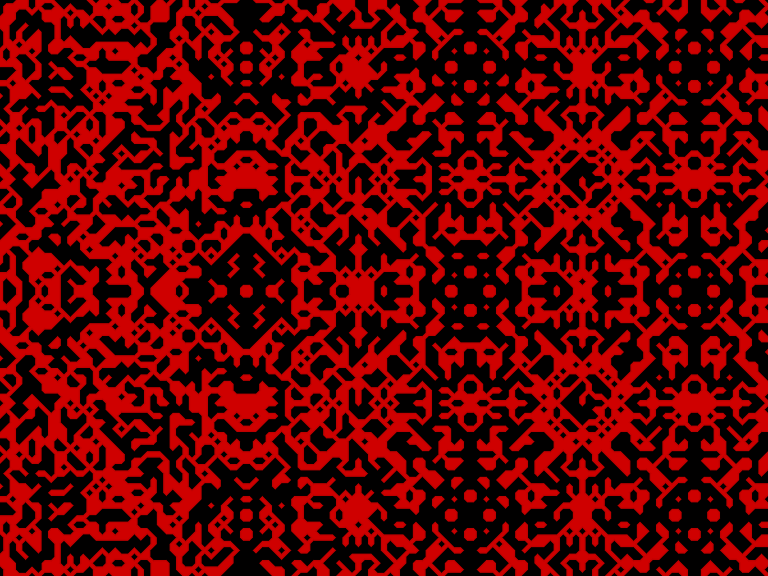
This pattern is drawn by a Shadertoy shader. Its source:

```glsl
// A red and black kaleidoscopic maze. Random on/off values at grid vertices are
// mirrored into rosettes, and each cell joins its four vertices with straight
// or diagonal borders (marching squares). The symmetry loosens to the left.

const float ROWS = 90.0;                     // cells per canvas height
const float HALF_PERIOD = 17.5;              // cells between mirror axes
const vec2 ROSETTE = vec2(73.5, 44.5);       // centre of one rosette, in cells
const float SEAM_X = 32.0;                   // column where the mirrors jump
const float SEAM_SHIFT = 3.5;                // size of that jump, in cells
const vec2 SYMMETRY = vec2(0.3, 0.85);       // strict share, left and right
const vec2 SYMMETRY_SPAN = vec2(20.0, 75.0); // columns where it changes
const float RED_SHARE = 0.5;                 // chance that a vertex is red
const float EDGE_PIXELS = 0.6;               // half width of the soft edge
const vec2 RIM_SPAN = vec2(0.12, 0.32);      // depth of the rim, in cells
const vec3 BLACK = vec3(0.005, 0.0, 0.0);
const vec3 RIM_RED = vec3(0.755, 0.0, 0.0);
const vec3 CORE_RED = vec3(0.812, 0.0, 0.0);

float hash(vec2 p) {
    vec3 q = fract(p.xyx * 0.1031);
    q += dot(q, q.yzx + 33.33);
    return fract((q.x + q.y) * q.z);
}

// Triangle wave: distance to the nearest rosette axis
vec2 fold(vec2 p) {
    return abs(mod(p + HALF_PERIOD, 2.0 * HALF_PERIOD) - HALF_PERIOD);
}

// 1 for a red vertex, 0 for a black one
float vertexState(vec2 id) {
    vec2 p = id - ROSETTE;
    if (id.x < SEAM_X) p.x += SEAM_SHIFT;

    // Strict symmetry: mirrored in both axes and both diagonals
    vec2 folded = fold(p);
    vec2 strict = vec2(min(folded.x, folded.y), max(folded.x, folded.y));

    // Loose symmetry: every column of rosettes has its own values
    float column = floor(p.x / (2.0 * HALF_PERIOD) + 0.5);
    vec2 loose = vec2(folded.x + 41.0 * column + 307.0, abs(p.y) + 113.0);

    float strictShare = mix(SYMMETRY.x, SYMMETRY.y,
                            smoothstep(SYMMETRY_SPAN.x, SYMMETRY_SPAN.y, id.x));
    bool useStrict = hash(strict + 59.0) < strictShare;
    return step(hash(useStrict ? strict + 17.0 : loose), RED_SHARE);
}

// Signed distance to the border inside one cell, positive in red.
// Corner order: lower left, lower right, upper left, upper right.
float cellDistance(vec2 p, vec4 red) {
    vec4 reach = vec4(p.x + p.y, 1.0 - p.x + p.y, 1.0 + p.x - p.y, 2.0 - p.x - p.y);
    vec4 corner = (0.5 - reach) * inversesqrt(2.0);
    float count = dot(red, vec4(1.0));

    if (count < 0.5) return -0.5;
    if (count > 3.5) return 0.5;
    if (count < 1.5) return dot(corner, red);
    if (count > 2.5) return -dot(corner, 1.0 - red);

    // Opposite corners: red always stays connected
    if (red.x == red.w)
        return red.x > 0.5 ? -max(corner.y, corner.z) : -max(corner.x, corner.w);

    // Neighbouring corners: a straight border through the middle
    vec2 slope = 0.5 * vec2(red.y + red.w - red.x - red.z,
                            red.z + red.w - red.x - red.y);
    return dot(p - 0.5, slope);
}

void mainImage(out vec4 fragColor, in vec2 fragCoord) {
    float cellsPerPixel = ROWS / iResolution.y;
    vec2 p = fragCoord * cellsPerPixel;
    vec2 id = floor(p);

    vec4 red = vec4(vertexState(id), vertexState(id + vec2(1.0, 0.0)),
                    vertexState(id + vec2(0.0, 1.0)), vertexState(id + 1.0));
    float d = cellDistance(p - id, red);

    // Slightly darker rim inside the red, then a soft edge to black
    float edge = EDGE_PIXELS * cellsPerPixel;
    vec3 ink = mix(RIM_RED, CORE_RED, smoothstep(RIM_SPAN.x, RIM_SPAN.y, d));
    fragColor = vec4(mix(BLACK, ink, smoothstep(-edge, edge, d)), 1.0);
}
```
